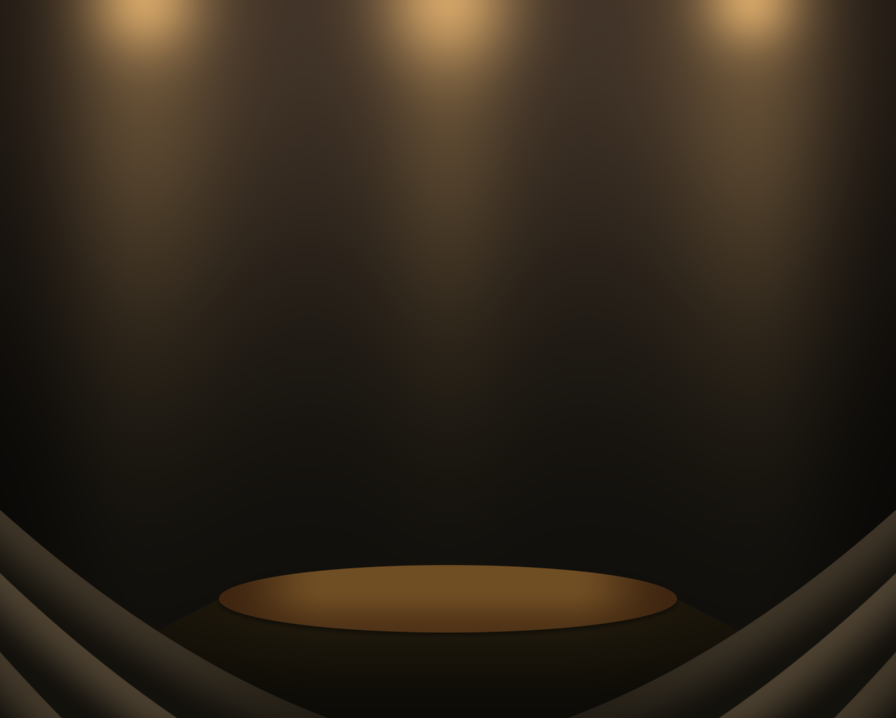
A WebGL 1 fragment shader for this background:

```glsl
precision highp float;
// Dark stage with three warm spotlights, a round podium and curved drapes in the lower corners.

uniform vec2 u_resolution;

const vec3 WALL_LOW = vec3(0.056, 0.053, 0.040);
const vec3 WALL_GLOW = vec3(0.192, 0.143, 0.112);
const vec3 BEAM = vec3(0.165, 0.128, 0.066);
const vec3 LAMP = vec3(0.40, 0.31, 0.18);
const vec3 PODIUM_EDGE = vec3(0.25, 0.15, 0.065);
const vec3 PODIUM_LIT = vec3(0.44, 0.305, 0.14);
const vec3 BASE_LIT = vec3(0.125, 0.098, 0.047);
const vec3 BASE_DARK = vec3(0.050, 0.044, 0.026);
const vec3 DRAPE_DARK = vec3(0.075, 0.066, 0.047);
const vec3 DRAPE_LIT = vec3(0.30, 0.255, 0.19);

const vec2 PODIUM_CENTER = vec2(0.0, 0.166);
const vec2 PODIUM_RADII = vec2(0.319, 0.047);

float bell(float x, float width) {
  return exp(-x * x / (width * width));
}

// One inside the shape (negative distance), zero outside
float cover(float dist, float pixel) {
  return 1.0 - smoothstep(-pixel, pixel, dist);
}

// Approximate signed distance to an ellipse
float ellipse(vec2 p, vec2 radii) {
  float k = length(p / radii);
  return k * (k - 1.0) / max(length(p / (radii * radii)), 0.001);
}

// Wall lit from above and darkened towards the sides
vec3 wall(float depth, float fromSide) {
  float vignette = mix(0.52, 1.0, smoothstep(-0.02, 0.20, fromSide));
  return (WALL_LOW + WALL_GLOW * bell(depth, 0.46)) * vignette;
}

// Long beam below a soft lamp; size scales the lamp
vec3 spotlight(float x, float depth, float size, float beamWidth) {
  vec3 beam = BEAM * bell(x, beamWidth) * bell(depth, 0.44);
  float lamp = bell(x, 0.080 * size) * bell(depth, 0.078 * size);
  return beam + LAMP * lamp;
}

// Sloping base and lit oval top
vec3 podium(vec3 color, vec2 p, float pixel) {
  vec2 q = p - PODIUM_CENTER;
  float slope = (abs(q.x) - PODIUM_RADII.x + 1.93 * q.y) * 0.46;
  vec3 base = mix(BASE_DARK, BASE_LIT, smoothstep(0.0, 0.16, p.y));
  base = mix(base, base * 0.75, smoothstep(0.15, 0.45, abs(q.x)));
  color = mix(color, base, cover(max(slope, q.y), pixel));

  float shadow = cover(ellipse(q + vec2(0.0, 0.004), PODIUM_RADII), 0.005);
  color = mix(color, BASE_DARK, 0.7 * shadow);

  float light = 1.0 - smoothstep(0.17, 0.31, abs(q.x));
  light *= mix(0.35, 1.0, smoothstep(-0.045, 0.015, q.y));
  vec3 top = mix(PODIUM_EDGE, PODIUM_LIT, light);
  return mix(color, top, cover(ellipse(q, PODIUM_RADII), pixel));
}

// Fold below a curve that falls away from the side of the canvas
vec3 drape(vec3 color, vec2 p, float height, float slope, float bright, float pixel) {
  float x = min(p.x, 0.6);
  float steep = slope - 1.14 * x;
  float dist = (p.y - height + slope * x - 0.57 * x * x) / sqrt(1.0 + steep * steep);
  float shade = 1.0 - smoothstep(0.0, 0.075, -dist);
  shade *= bright * (1.0 - 0.7 * smoothstep(0.15, 0.5, p.x));
  return mix(color, mix(DRAPE_DARK, DRAPE_LIT, shade), cover(dist, pixel));
}

void main() {
  float pixel = 1.0 / u_resolution.y;
  vec2 p = gl_FragCoord.xy * pixel;
  float halfWidth = 0.5 * u_resolution.x * pixel;
  p.x -= halfWidth;
  float depth = 1.0 - p.y;
  float fromSide = halfWidth - abs(p.x);

  vec3 color = wall(depth, fromSide);

  for (int i = -1; i <= 1; i++) {
    float side = float(i);
    float outer = abs(side);
    float size = mix(1.18, 0.90 - 0.06 * side, outer);
    float beamWidth = mix(0.095, 0.115, outer);
    color += spotlight(p.x - 0.676 * halfWidth * side, depth, size, beamWidth);
  }

  color = podium(color, p, pixel);

  // Three drapes per side, from back to front
  for (int i = 0; i < 3; i++) {
    float n = float(i);
    float height = 0.29 - 0.077 * n - 0.011 * n * n;
    float slope = 0.895 + 0.018 * n + 0.047 * n * n;
    float bright = 0.72 + 0.48 * n - 0.22 * n * n;
    color = drape(color, vec2(fromSide, p.y), height, slope, bright, pixel);
  }

  gl_FragColor = vec4(color, 1.0);
}
```
